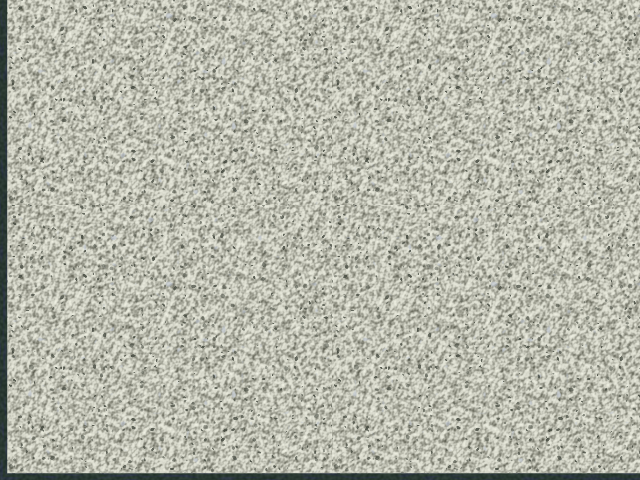
Reproduce this texture procedurally as a Shadertoy shader.

```glsl
// Pale speckled granite slab with a dark border on its left and lower sides.
// Gradient noise makes the mottled grains and their slight relief, jittered
// cells scatter dark mineral specks, and the slab repeats as a tile.

vec2 hash2(vec2 p) {
    vec3 q = fract(p.xyx * vec3(0.1031, 0.1030, 0.0973));
    q += dot(q, q.yzx + 33.33);
    return fract((q.xx + q.yz) * q.zy);
}

float gradientDot(vec2 cell, vec2 offset) {
    float angle = 6.2832 * hash2(cell).x;
    return dot(vec2(cos(angle), sin(angle)), offset);
}

float gradientNoise(vec2 p) {
    vec2 i = floor(p), f = fract(p);
    vec2 u = f * f * f * (f * (f * 6.0 - 15.0) + 10.0);
    vec2 e = vec2(1.0, 0.0);
    return mix(mix(gradientDot(i, f), gradientDot(i + e, f - e), u.x),
               mix(gradientDot(i + e.yx, f - e.yx), gradientDot(i + 1.0, f - 1.0), u.x), u.y);
}

// Medium grains, fine grit and broad clouding
float grain(vec2 p) {
    vec2 q = mat2(0.9, 0.35, -0.4, 0.85) * p;
    return gradientNoise(q * 105.0 + 40.0)
         + 0.6 * gradientNoise(q * 190.0 + 170.0)
         + 0.35 * gradientNoise(q * 34.0 + 90.0);
}

// Dark ragged ellipses, at most one in each cell
float specks(vec2 p, float cellSize, float share, float blur) {
    vec2 id = floor(p / cellSize) + cellSize * 3000.0;
    vec2 place = 0.28 + 0.44 * hash2(id);
    vec2 kind = hash2(id + 57.0);
    vec2 shape = hash2(id + 131.0);
    vec2 d = (fract(p / cellSize) - place) * cellSize;
    float a = 3.1416 * shape.x;
    d = mat2(cos(a), -sin(a), sin(a), cos(a)) * d;
    d.y *= 1.0 + 0.8 * shape.y;
    float radius = cellSize * mix(0.11, 0.25, kind.y * kind.y);
    float edge = length(d) - radius + 0.0015 * gradientNoise(p * 240.0);
    float strength = step(kind.x, share) * mix(0.5, 1.0, shape.y);
    return strength * (1.0 - smoothstep(-blur, blur, edge));
}

vec3 granite(vec2 p, float pixel) {
    // Relief lit from the upper left
    float height = grain(p);
    float relief = height - grain(p + vec2(-0.0016, 0.0016));
    float tone = 0.75 + 0.37 * (height + 0.35 * relief);
    tone = min(tone, mix(0.84, tone, 0.35));
    vec3 color = vec3(tone, tone + 0.004, tone - 0.048);

    // Rare bluish quartz
    float quartz = smoothstep(0.42, 0.56, gradientNoise(p * 52.0 + 310.0));
    color = mix(color, vec3(0.73, 0.76, 0.81), 0.6 * quartz);

    // Dark minerals in two sizes
    float blur = max(0.0011, 0.6 * pixel);
    float dark = max(specks(p, 0.021, 0.42, blur), specks(p + 0.37, 0.015, 0.22, blur));
    return mix(color, vec3(0.25, 0.27, 0.23), 0.85 * dark);
}

void mainImage(out vec4 fragColor, in vec2 fragCoord) {
    float pixel = 1.0 / iResolution.y;
    vec2 p = fragCoord * pixel;
    vec2 borderWidth = vec2(0.0150, 0.0140);
    vec2 inner = p - borderWidth;

    // Repeating slab, a little paler along its rim
    vec3 color = granite(mod(inner, vec2(0.677, 0.559)), pixel);
    float rim = min(inner.x, inner.y);
    color = mix(color, vec3(0.80, 0.81, 0.77), 0.4 * (1.0 - smoothstep(0.0, 0.005, rim)));

    // Border with blue-green streaks along its length
    vec2 along = inner.x < inner.y ? p.yx : p;
    float streak = gradientNoise(along * vec2(24.0, 170.0) + 20.0);
    vec3 border = mix(vec3(0.16, 0.22, 0.19), vec3(0.17, 0.21, 0.26),
                      smoothstep(-0.1, 0.4, streak));
    border += 0.07 * gradientNoise(p * 130.0);
    color = mix(border, color, smoothstep(-0.7 * pixel, 0.7 * pixel, rim));

    fragColor = vec4(clamp(color, 0.0, 1.0), 1.0);
}
```
